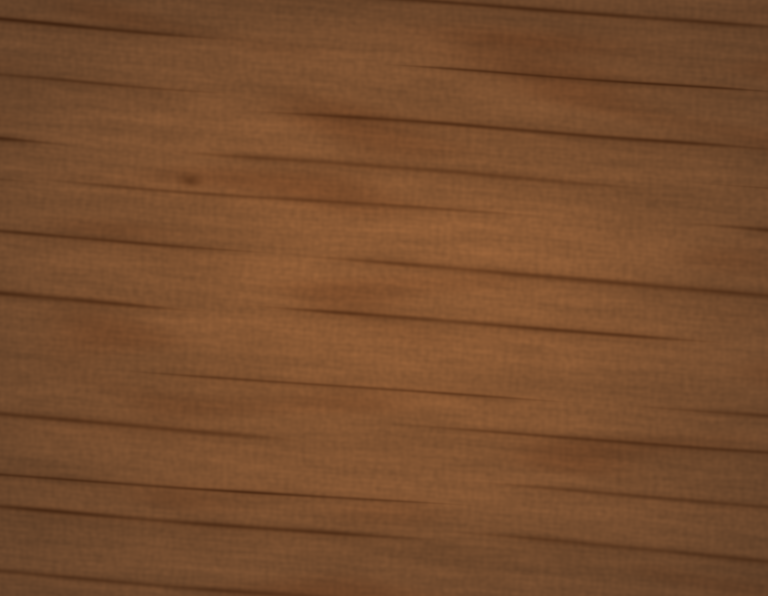
A Shadertoy shader for this texture:

```glsl
// Brown wood board with fine fibres and long, dark, slightly sloping pores.

const vec3 WOOD_CENTRE = vec3(0.545, 0.353, 0.207);
const vec3 WOOD_EDGE   = vec3(0.400, 0.267, 0.168);
const vec3 RED_STAIN   = vec3(0.36, 0.19, 0.09);
const vec3 PORE_DARK   = vec3(0.27, 0.145, 0.065);
const float GRAIN_SLOPE = 0.078;
const vec2 PORE_CELL = vec2(1.0, 0.092);

vec2 hash2(vec2 p) {
    vec3 q = fract(p.xyx * vec3(0.1031, 0.1030, 0.0973));
    q += dot(q, q.yzx + 33.33);
    return fract((q.xx + q.yz) * q.zy);
}

float cornerGradient(vec2 cell, vec2 offset) {
    float angle = 6.2832 * hash2(cell + 71.0).x;
    return dot(vec2(cos(angle), sin(angle)), offset);
}

// Gradient noise, about -0.7 to 0.7
float gradientNoise(vec2 p) {
    vec2 i = floor(p), f = fract(p);
    vec2 u = f * f * f * (f * (f * 6.0 - 15.0) + 10.0);
    vec2 e = vec2(1.0, 0.0);
    float low = mix(cornerGradient(i, f), cornerGradient(i + e, f - e), u.x);
    float high = mix(cornerGradient(i + e.yx, f - e.yx),
                     cornerGradient(i + 1.0, f - 1.0), u.x);
    return mix(low, high, u.y);
}

// One tapered pore: sharp dark core with a soft shade below it
float poreStroke(vec2 d, float halfLength, float width) {
    float along = abs(d.x) / halfLength;
    float fade = 1.0 - smoothstep(0.55, 1.0, along);
    float core = exp(-pow(d.y / (width * mix(0.5, 1.0, fade)), 2.0));
    float softSide = d.y < 0.0 ? 0.014 : 0.008;
    float shade = exp(-abs(d.y) / softSide);
    return fade * (0.62 * core + 0.24 * shade);
}

// Scattered pores, one in each cell of staggered rows
float poreLayer(vec2 g) {
    float dark = 0.0;
    float baseRow = floor(g.y / PORE_CELL.y);
    for (int j = -1; j <= 1; j++) {
        float row = baseRow + float(j);
        float shift = hash2(vec2(row, 19.0)).x;
        float column = floor(g.x / PORE_CELL.x + shift);
        for (int i = -1; i <= 1; i++) {
            vec2 id = vec2(column + float(i), row);
            vec2 place = hash2(id + 37.0), form = hash2(id + 113.0);
            vec2 centre = (id + 0.5 - vec2(shift, 0.0)
                        + (place - 0.5) * vec2(0.15, 0.55)) * PORE_CELL;
            vec2 d = g - centre;
            d.y += (form.y - 0.5) * 0.02 * d.x;
            float halfLength = mix(0.32, 0.62, form.x);
            float width = mix(0.0028, 0.0052, form.y);
            float strength = mix(0.55, 1.0, place.x);
            dark = max(dark, strength * poreStroke(d, halfLength, width));
        }
    }
    return dark;
}

// Soft elliptical spot
float softSpot(vec2 d, vec2 radius) {
    d /= radius;
    return exp(-dot(d, d));
}

void mainImage(out vec4 fragColor, in vec2 fragCoord) {
    vec2 uv = fragCoord / iResolution.xy;
    vec2 p = fragCoord / iResolution.y;

    // Coordinates that follow the gently waving grain
    vec2 g = vec2(p.x, p.y + GRAIN_SLOPE * p.x);
    g.y += 0.010 * gradientNoise(p * vec2(1.8, 2.5) + 4.0);

    // Light falling off towards the corners
    float falloff = smoothstep(0.05, 0.75, length(uv - 0.5));
    vec3 color = mix(WOOD_CENTRE, WOOD_EDGE, falloff);

    // Broad bands and reddish stains
    float band = gradientNoise(g * vec2(1.6, 11.0) + 8.0);
    float stain = smoothstep(0.1, 0.6, gradientNoise(g * vec2(2.6, 13.0) + 31.0));
    stain = 0.35 * stain + 0.4 * softSpot(g - vec2(0.88, 1.0), vec2(0.16, 0.022));
    color *= 1.0 + 0.10 * band;
    color = mix(color, RED_STAIN, stain);

    // Fibres along the grain and a faint mottled weave
    float fibre = gradientNoise(g * vec2(5.0, 48.0))
                + 0.8 * gradientNoise(g * vec2(13.0, 125.0) + 17.0);
    float weave = gradientNoise(p * vec2(115.0, 42.0))
                + gradientNoise(p * vec2(95.0, 130.0) + 53.0);
    color *= 1.0 + 0.085 * fibre + 0.055 * weave;

    // Pores, broken up along their length, and one small knot
    float breaks = 0.9 + 0.45 * gradientNoise(g * vec2(6.0, 20.0) + 90.0);
    float knot = softSpot(g - vec2(0.32, 0.724), vec2(0.017, 0.010));
    float dark = max(poreLayer(g) * breaks, 0.5 * knot);
    color = mix(color, PORE_DARK * mix(1.1, 0.85, falloff), clamp(dark, 0.0, 0.85));

    fragColor = vec4(color, 1.0);
}
```
